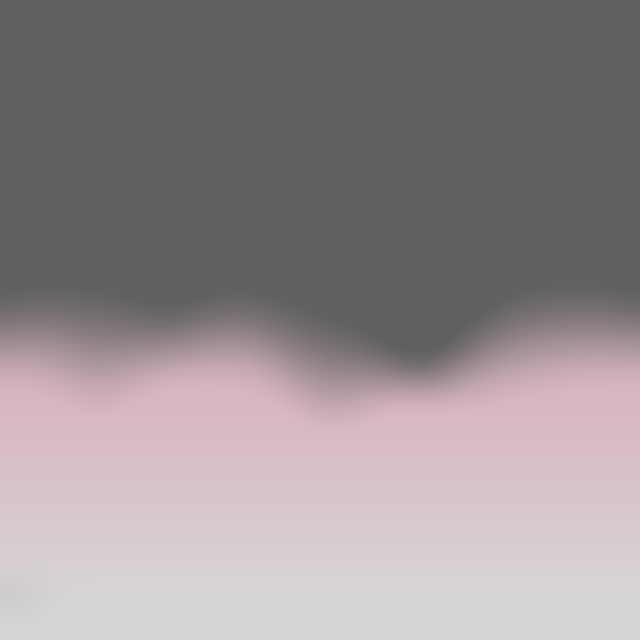
Give the GLSL for this background, as a three.js fragment shader.

```glsl
// Soft pink haze rising from a pale floor into a flat grey sky, with a wavy blurred rim.
varying vec2 vUv;

// Smooth bell of height 1 around a center.
float bell(float x, float center, float width) {
  float d = (x - center) / width;
  return exp(-d * d);
}

// Height where the haze has faded out completely.
float hazeTop(float x) {
  return 0.572 - 0.035 * bell(x, 0.26, 0.08)
               - 0.04 * bell(x, 0.53, 0.12)
               - 0.1 * bell(x, 0.665, 0.1)
               - 0.012 * bell(x, 1.0, 0.05)
               - 0.012 * bell(x, 0.0, 0.05);
}

// Height where the haze reaches its full pink.
float hazeCrest(float x) {
  return 0.383 - 0.047 * bell(x, 0.15, 0.075)
               - 0.068 * bell(x, 0.51, 0.085)
               - 0.035 * bell(x, 0.71, 0.15)
               - 0.01 * bell(x, 0.0, 0.08);
}

void main() {
  vec3 skyGrey = vec3(0.376);
  vec3 hazePink = vec3(0.847, 0.712, 0.76);
  vec3 floorPale = vec3(0.842, 0.84, 0.845);

  // Pale floor warming to pink with height
  float warmth = clamp((vUv.y - 0.055) / 0.315, 0.0, 1.0);
  vec3 haze = mix(floorPale, hazePink, warmth);

  // Faint shade in the lower left corner
  vec2 corner = (vUv - vec2(0.0, 0.065)) / vec2(0.08, 0.04);
  haze -= 0.035 * exp(-dot(corner, corner));

  // Wavy blurred rim between haze and sky
  float fade = smoothstep(hazeCrest(vUv.x), hazeTop(vUv.x), vUv.y);
  vec3 color = mix(haze, skyGrey, fade);

  gl_FragColor = vec4(color, 1.0);
}
```
